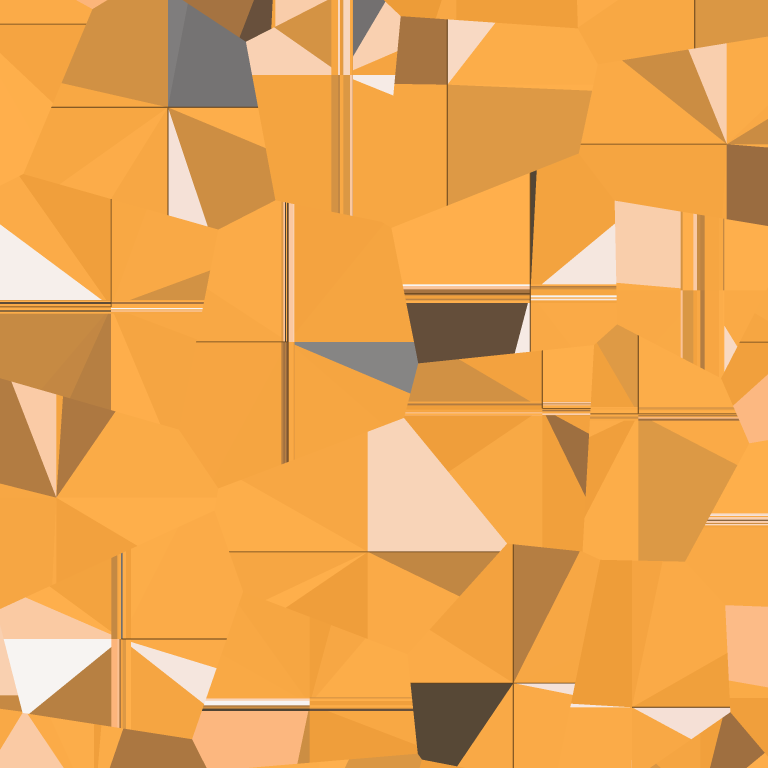
Reproduce this background procedurally as a WebGL 1 fragment shader.

```glsl
precision highp float;

uniform vec2 u_resolution;

float hash(vec2 p) {
  return fract(sin(dot(p, vec2(127.1, 311.7))) * 43758.5453);
}

// Colour families ordered by how much area they take
vec3 familyColor(float pick, float shade) {
  if (pick < 0.62) return mix(vec3(0.92, 0.60, 0.21), vec3(1.0, 0.69, 0.30), sqrt(shade));
  if (pick < 0.76) return mix(vec3(0.60, 0.42, 0.25), vec3(0.88, 0.61, 0.27), shade);
  if (pick < 0.87) return mix(vec3(0.99, 0.71, 0.48), vec3(0.97, 0.86, 0.78), shade);
  if (pick < 0.92) return mix(vec3(0.96, 0.88, 0.84), vec3(0.97, 0.97, 0.97), shade);
  if (pick < 0.96) return mix(vec3(0.30, 0.26, 0.20), vec3(0.46, 0.34, 0.25), shade);
  return mix(vec3(0.44, 0.43, 0.43), vec3(0.66, 0.66, 0.65), shade * shade);
}

// Nearest jittered site: xy = offset from the site, zw = cell id
vec4 nearestSite(vec2 p) {
  vec2 base = floor(p);
  vec4 nearest = vec4(9.0);
  for (int j = -2; j <= 2; j++) {
    for (int i = -2; i <= 2; i++) {
      vec2 id = base + vec2(float(i), float(j));
      vec2 site = id + 0.08 + 0.84 * vec2(hash(id + 3.7), hash(id + 41.3));
      vec2 offset = p - site;
      if (dot(offset, offset) < dot(nearest.xy, nearest.xy)) nearest = vec4(offset, id);
    }
  }
  return nearest;
}

// Fan of flat wedges; cuts never cross the axes through the site
vec3 wedgeFan(vec2 offset, vec2 id) {
  float turn = mod(atan(offset.y, offset.x) / 1.5707963 + 4.0, 4.0);
  float quadrant = floor(turn);
  vec2 key = id * 7.0 + vec2(quadrant * 1.3, quadrant * 2.9);
  float firstCut = 0.2 + 0.9 * hash(key + 5.1);
  float secondCut = firstCut + 0.1 + 0.6 * hash(key + 9.4);
  float wedge = step(firstCut, fract(turn)) + step(secondCut, fract(turn));
  key += wedge * vec2(17.3, 5.9);
  float calm = mix(0.7, 2.0, hash(id + 71.9));
  return familyColor(pow(hash(key + 13.2), calm), hash(key + 29.6));
}

// Uneven narrow bands running through the site, different on each side
vec3 addBands(vec3 color, vec2 offset, vec2 id) {
  float kind = hash(id + 19.1);
  if (kind > 0.5) return color;
  vec2 local = kind < 0.3 ? offset : offset.yx;
  float width = mix(0.035, 0.15, pow(hash(id + 23.5), 2.0));
  float across = local.x / width;
  float band = floor(3.5 * across + 0.65 * sin(5.0 * across + 6.3 * kind));
  vec2 key = id * 5.0 + vec2(band * 3.1, step(0.0, local.y) * 8.3);
  vec3 bandColor = familyColor(0.35 + 0.62 * hash(key + 2.2), hash(key + 6.8));
  return mix(color, bandColor, step(abs(across), 1.0));
}

// Dark hairlines along some of the half axes
vec3 addHairlines(vec3 color, vec2 offset, vec2 id) {
  vec2 side = step(0.0, offset);
  float horizontal = step(abs(offset.y), 0.003) * step(0.5, hash(id + 31.0 + side.x * 4.7));
  float vertical = step(abs(offset.x), 0.003) * step(0.72, hash(id + 53.0 + side.y * 6.1));
  return mix(color, vec3(0.38, 0.25, 0.10), 0.75 * max(horizontal, vertical));
}

vec3 facets(vec2 uv) {
  vec4 cell = nearestSite(uv * 4.0 + vec2(12.0, 5.0));
  vec3 color = wedgeFan(cell.xy, cell.zw);
  color = addBands(color, cell.xy, cell.zw);
  return addHairlines(color, cell.xy, cell.zw);
}

void main() {
  // Average a 3 by 3 grid of samples to smooth every edge
  vec3 total = vec3(0.0);
  for (int j = 0; j < 3; j++) {
    for (int i = 0; i < 3; i++) {
      vec2 jitter = (vec2(float(i), float(j)) - 1.0) / 3.0;
      total += facets((gl_FragCoord.xy + jitter) / u_resolution.y);
    }
  }
  gl_FragColor = vec4(total / 9.0, 1.0);
}
```
